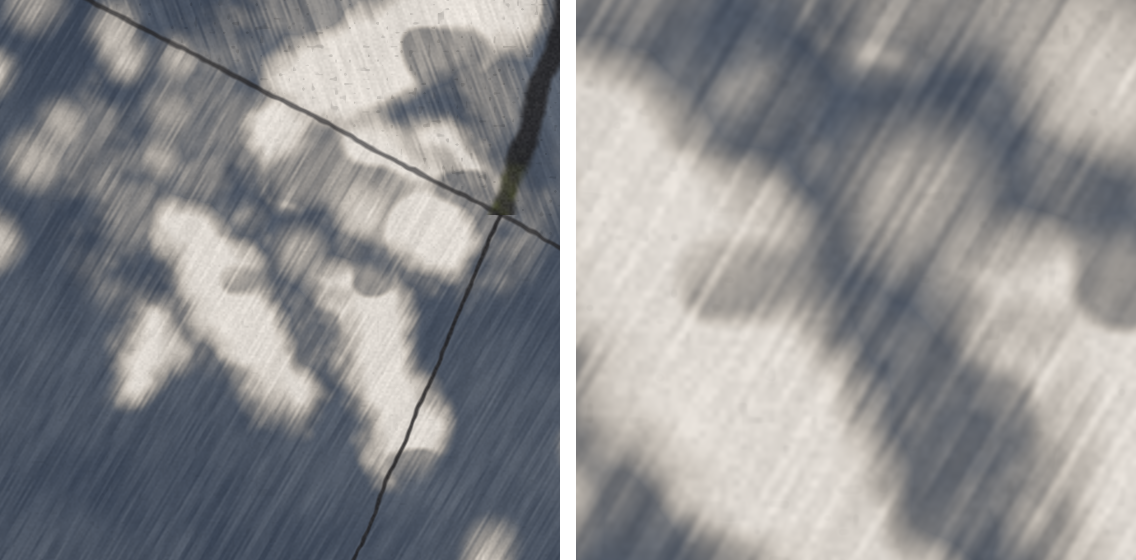
Left, the full canvas; right, a detail of the centre.
This texture is drawn by a Shadertoy shader. Its source:

```glsl
// Dappled sunlight through leaves on brushed concrete slabs with dark joints.

const vec3 SHADE_DEEP = vec3(0.235, 0.275, 0.340);
const vec3 SHADE_PALE = vec3(0.365, 0.395, 0.440);
const vec3 SUNLIT = vec3(0.885, 0.865, 0.840);
const vec3 PENUMBRA_WARMTH = vec3(0.035, 0.010, -0.025);
const vec3 JOINT_DIRT = vec3(0.135, 0.130, 0.135);
const vec3 MOSS = vec3(0.23, 0.25, 0.12);

const vec2 CROSSING = vec2(0.892, 0.616);  // where the joints meet
const float CROSS_SLOPE = -0.525;
const float BRUSH_ANGLE = 1.04;            // lower slabs
const float BRUSH_ANGLE_TOP = 1.92;        // upper slab
const float DISC_CELL = 0.085;
const float BLUR = 0.032;                  // softness of the sun spots

// Large sun patches: capsule ends, then radii
const int PATCHES = 7;
const vec4 PATCH_ENDS[PATCHES] = vec4[PATCHES](
    vec4(0.59, 0.86, 0.86, 0.97), vec4(0.32, 0.60, 0.51, 0.32),
    vec4(0.64, 0.69, 0.79, 0.58), vec4(0.65, 0.47, 0.72, 0.22),
    vec4(0.49, 0.76, 0.55, 0.69), vec4(0.29, 0.42, 0.23, 0.33),
    vec4(0.76, 0.74, 0.88, 0.68));
const float PATCH_RADIUS[PATCHES] = float[PATCHES](0.100, 0.062, 0.078, 0.062, 0.054, 0.036, 0.034);

float hash(vec2 p) {
    vec3 q = fract(vec3(p.xyx) * 0.1031);
    q += dot(q, q.yzx + 33.33);
    return fract((q.x + q.y) * q.z);
}

float noise(vec2 p) {
    vec2 i = floor(p), f = fract(p);
    f = f * f * (3.0 - 2.0 * f);
    return mix(mix(hash(i), hash(i + vec2(1, 0)), f.x),
               mix(hash(i + vec2(0, 1)), hash(i + vec2(1, 1)), f.x), f.y);
}

float fbm(vec2 p) {
    float sum = 0.0, amp = 0.53;
    for (int i = 0; i < 4; i++) {
        sum += amp * noise(p);
        p = mat2(1.6, 1.2, -1.2, 1.6) * p + 7.3;
        amp *= 0.5;
    }
    return sum;
}

float capsule(vec2 p, vec2 a, vec2 b) {
    vec2 pa = p - a, ba = b - a;
    return length(pa - ba * clamp(dot(pa, ba) / dot(ba, ba), 0.0, 1.0));
}

float spot(float dist, float radius) {
    return 1.0 - smoothstep(radius - BLUR, radius + BLUR, dist);
}

// Chance that a small sun disc falls at a place
float discChance(vec2 p) {
    float upperLeft = smoothstep(0.48, 0.66, p.y) * (1.0 - smoothstep(0.32, 0.50, p.x));
    float middle = spot(length(p - vec2(0.52, 0.52)), 0.30);
    float right = smoothstep(0.76, 0.84, p.x) * (1.0 - smoothstep(0.15, 0.25, p.y));
    return 0.50 * upperLeft + 0.16 * middle + 0.22 * right;
}

float sunlight(vec2 p) {
    vec2 warp = vec2(fbm(p * 9.0), fbm(p * 9.0 + 31.0)) - 0.5;
    vec2 q = p + 0.10 * warp;
    float dark = 1.0;
    for (int i = 0; i < PATCHES; i++)
        dark *= 1.0 - 0.97 * spot(capsule(q, PATCH_ENDS[i].xy, PATCH_ENDS[i].zw), PATCH_RADIUS[i]);

    // Leaf shadows inside the large patches
    float leaves = smoothstep(0.58, 0.74, noise(p * 12.0 + 4.0));
    float gap = spot(capsule(q, vec2(0.75, 0.78), vec2(0.93, 0.89)), 0.040);
    float light = (1.0 - dark) * (1.0 - 0.55 * leaves) * (1.0 - 0.85 * gap);

    // Small scattered discs
    vec2 cell = floor(p / DISC_CELL);
    for (int y = -1; y <= 1; y++)
    for (int x = -1; x <= 1; x++) {
        vec2 id = cell + vec2(x, y);
        vec2 center = (id + 0.15 + 0.7 * vec2(hash(id + 11.0), hash(id + 57.0))) * DISC_CELL;
        float lit = step(hash(id + 91.0), discChance(center));
        float radius = mix(0.028, 0.046, hash(id + 23.0));
        float strength = mix(0.45, 0.92, hash(id + 71.0));
        light = 1.0 - (1.0 - light) * (1.0 - lit * strength * spot(length(p + 0.03 * warp - center), radius));
    }

    // Faint stray light around the patches
    float veil = spot(length((p - vec2(0.54, 0.68)) * vec2(0.8, 1.0)), 0.36);
    return max(light, 0.32 * veil * smoothstep(0.38, 0.68, fbm(p * 8.0 + 17.0)));
}

float brushing(vec2 p, float angle) {
    vec2 along = vec2(cos(angle), sin(angle));
    vec2 s = vec2(dot(p, vec2(along.y, -along.x)), dot(p, along));
    return 0.65 * noise(s * vec2(210.0, 16.0)) + 0.35 * noise(s * vec2(85.0, 4.0) + 9.0);
}

void mainImage(out vec4 fragColor, in vec2 fragCoord) {
    vec2 uv = fragCoord / iResolution.y;
    float pixel = 1.0 / iResolution.y;
    float wobble = 0.006 * (noise(uv * 14.0) - 0.5) + 0.003 * (noise(uv * 70.0) - 0.5);

    // Signed distances to the two joints
    float cross1 = (uv.y - CROSSING.y - CROSS_SLOPE * (uv.x - CROSSING.x)) * 0.885 + wobble;
    float above = smoothstep(-0.01, 0.03, cross1);
    float rise = uv.y - CROSSING.y;
    float cross2 = (uv.x - CROSSING.x - rise * (rise > 0.0 ? 0.32 : 0.42)) * 0.93 + wobble;

    // Concrete surface
    float brush = mix(brushing(uv, BRUSH_ANGLE), brushing(uv, BRUSH_ANGLE_TOP), above) - 0.5;
    float mottle = fbm(uv * 7.0 + 40.0) - 0.5;
    float grain = noise(uv * 240.0) - 0.5;
    float pits = smoothstep(0.80, 0.95, noise(uv * 120.0 + 5.0)) * mix(0.25, 1.0, above);

    // Sunlight, broken up by the brushed ridges at its soft edges
    float light = sunlight(uv);
    light = clamp(light + 1.1 * brush * light * (1.0 - light), 0.0, 1.0);
    float tone = 0.40 + 0.9 * mottle + 0.65 * brush + 0.22 * (uv.x - 0.5);
    vec3 color = mix(mix(SHADE_DEEP, SHADE_PALE, clamp(tone, 0.0, 1.2)), SUNLIT, light);
    color += PENUMBRA_WARMTH * 4.0 * light * (1.0 - light);
    color *= 1.0 + 0.10 * brush + 0.06 * grain - 0.12 * pits + 0.14 * mottle * above;

    // Joints: thin cuts, with a wide dirty and mossy one above the crossing
    float upper = step(0.0, rise);
    float width1 = 0.0022 + 0.0015 * noise(uv * 40.0);
    float width2 = mix(0.0026, 0.007 + 0.012 * noise(uv * 26.0), upper);
    float soft2 = mix(0.0015, 0.012, upper) + pixel;
    float cut1 = 1.0 - smoothstep(width1 - pixel, width1 + 0.002 + pixel, abs(cross1));
    float cut2 = 1.0 - smoothstep(width2 - pixel, width2 + soft2, abs(cross2));
    float mossy = upper * (1.0 - smoothstep(0.03, 0.13, rise)) * noise(uv * 60.0);
    color = mix(color, JOINT_DIRT + 0.15 * light, 0.75 * cut1);
    color = mix(color, mix(JOINT_DIRT, MOSS, mossy) + 0.06 * grain, 0.82 * cut2);

    fragColor = vec4(clamp(color, 0.0, 1.0), 1.0);
}
```
